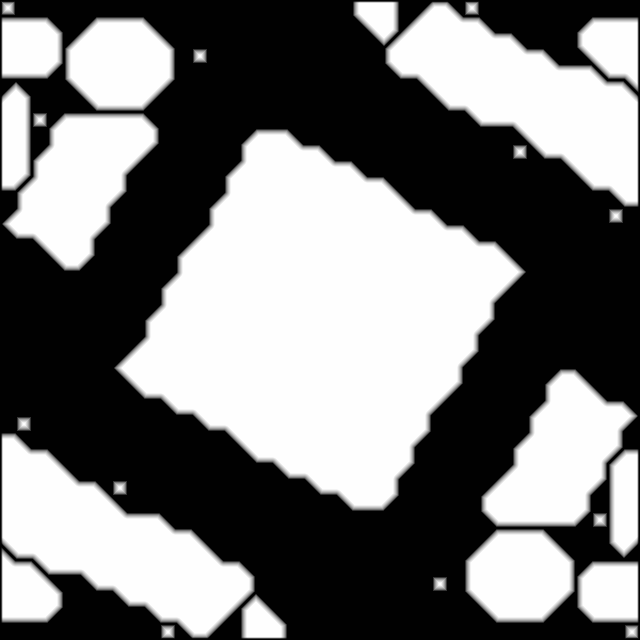
Give the GLSL for this pattern, as a three.js fragment shader.

```glsl
// Jagged white islands on black, traced on a 40 by 40 lattice with half-turn symmetry.
varying vec2 vUv;

float hash(vec2 p) {
  vec3 q = fract(vec3(p.xyx) * 0.1031 + 7.31);
  q += dot(q, q.yzx + 33.33);
  return fract((q.x + q.y) * q.z);
}

// Half-turn symmetry about the centre
vec2 fold(vec2 p) { return p.y < 0.0 ? -p : p; }

float box(vec2 p, vec2 center, vec2 halfSize) {
  vec2 d = abs(p - center) - halfSize;
  return max(d.x, d.y);
}

// Negative inside the islands
float islands(vec2 p) {
  vec2 t = vec2(dot(p, vec2(0.875, -0.485)), dot(p, vec2(0.485, 0.875)));
  // Central tilted square and the long band
  float d = box(t, vec2(0.0), vec2(8.9));
  d = min(d, max(max(-3.9 - t.x, 16.2 - t.y), t.y - 20.7 - 0.1 * t.x));
  // Corner piece beyond the band and the small crumb beside it
  d = min(d, max(max(6.0 - t.x, 22.5 - t.y), p.y - 18.4));
  d = min(d, max(box(p, vec2(3.5, 19.0), vec2(0.7, 1.2)), 21.5 - p.x - p.y));
  // Cluster in the other corner
  vec2 c = abs(p - vec2(-12.5, 16.0));
  d = min(d, max(box(c, vec2(0.0), vec2(2.7, 2.4)), c.x + c.y - 3.8));
  d = min(d, max(box(t, vec2(-17.5, 0.6), vec2(2.6, 4.9)), p.y - 12.4));
  d = min(d, box(p, vec2(-19.0, 17.0), vec2(2.4, 1.4)));
  d = min(d, max(box(p, vec2(-20.0, 11.5), vec2(1.6, 2.8)), -t.x + t.y * 0.1 - 24.2));
  return d;
}

float blackNode(vec2 n) {
  vec2 q = fold(n);
  return step(0.0, islands(q) + 0.35 * (hash(q) - 0.5));
}

float segment(vec2 p, vec2 a, vec2 b) {
  vec2 d = b - a;
  return length(p - a - d * clamp(dot(p - a, d) / dot(d, d), 0.0, 1.0));
}

// Distance to a link, far away unless both ends are black
float link(vec2 p, vec2 a, vec2 b, float ends) {
  return ends > 0.5 ? segment(p, a, b) : 9.0;
}

void main() {
  vec2 p = (vUv - 0.5) * 40.0;
  vec2 base = floor(p);
  vec2 O = vec2(0.0), X = vec2(1.0, 0.0), Y = vec2(0.0, 1.0), XY = vec2(1.0);
  float d = 1.0;
  for (int j = -1; j <= 1; j++) {
    for (int i = -1; i <= 1; i++) {
      vec2 cell = base + vec2(float(i), float(j));
      vec2 f = p - cell;
      float a = blackNode(cell), b = blackNode(cell + X);
      float c = blackNode(cell + Y), e = blackNode(cell + XY);
      float count = a + b + c + e;

      // Lattice edges and lone nodes
      d = min(d, min(link(f, O, X, a * b), link(f, O, Y, a * c)));
      d = min(d, min(link(f, X, XY, b * e), link(f, Y, XY, c * e)));
      if (a > 0.5) d = min(d, length(f));

      if (count < 3.5) {
        // Diagonals, with the black triangle filled in
        d = min(d, min(link(f, O, XY, a * e), link(f, X, Y, b * c)));
        if (count > 2.5 && i == 0 && j == 0) {
          vec2 corner = a < 0.5 ? O : b < 0.5 ? X : c < 0.5 ? Y : XY;
          vec2 g = abs(f - corner);
          if (g.x + g.y > 1.0) d = 0.0;
        }
      } else {
        // Full cells are solid, apart from a few hollow squares
        vec2 m = fold(cell + 0.5);
        bool hollow = length(m) > 16.0 && islands(m) < 3.0 && hash(m + 3.7) < 0.08;
        if (!hollow) d = min(d, length(max(abs(f - 0.5) - 0.5, 0.0)));
      }
    }
  }

  // Soft ramp, steep at its dark end, inside a thin black frame
  float shade = sqrt(clamp((d - 0.08) / 0.36, 0.0, 1.0));
  float frame = 20.0 - max(abs(p.x), abs(p.y));
  shade *= smoothstep(0.04, 0.2, frame);
  gl_FragColor = vec4(vec3(mix(0.005, 0.995, shade)), 1.0);
}
```
